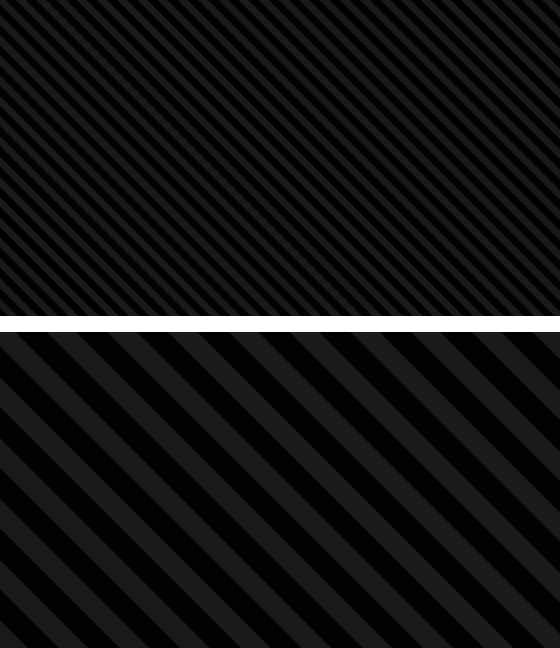
Top: the whole. Bottom: its middle third, enlarged.
A Shadertoy shader for this pattern:

```glsl
// Dark diagonal stripes: charcoal bands on near-black, falling to the right at 45 degrees.
// A repeated distance to the nearest band axis, centred on the canvas,
// is turned into antialiased coverage.

float stripeDistance(float across, float period, float width) {
    float toAxis = abs(fract(across / period + 0.5) - 0.5) * period;
    return toAxis - 0.5 * width;
}

void mainImage(out vec4 fragColor, in vec2 fragCoord) {
    // Centred coordinates in units of canvas height
    vec2 p = (fragCoord - 0.5 * iResolution.xy) / iResolution.y;

    // Position perpendicular to the bands
    float across = dot(p, vec2(sqrt(0.5)));

    float period = 0.0453;
    float d = stripeDistance(across, period, 0.485 * period);

    // Edge smoothing about one pixel wide
    float pixel = 1.0 / iResolution.y;
    float band = smoothstep(0.7 * pixel, -0.7 * pixel, d);

    vec3 nearBlack = vec3(0.006, 0.006, 0.014);
    vec3 charcoal = vec3(0.102, 0.102, 0.110);
    fragColor = vec4(mix(nearBlack, charcoal, band), 1.0);
}
```
